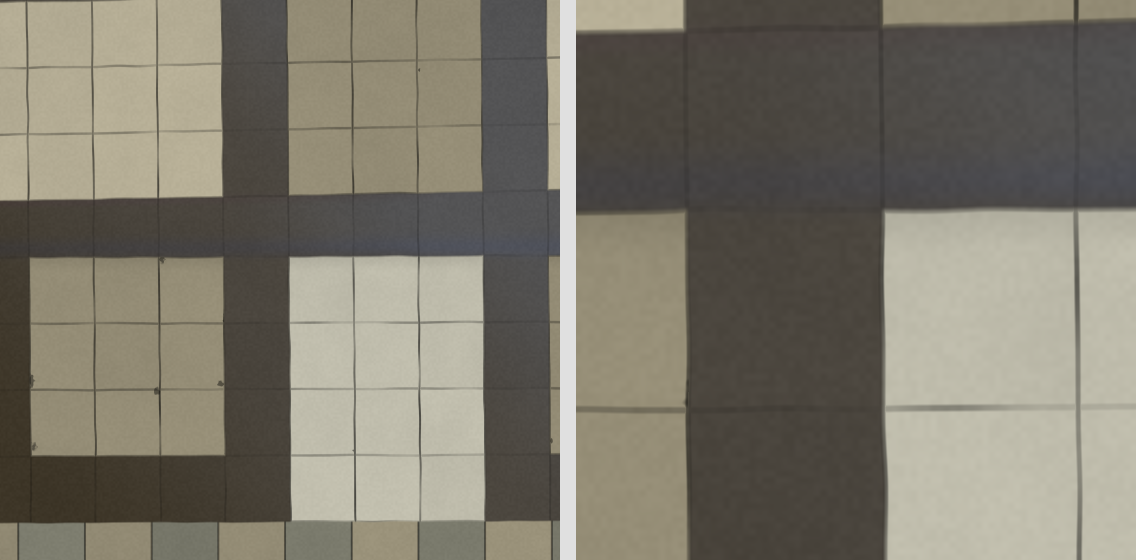
Left: the whole. Right: its middle third, enlarged.
Give the GLSL for this texture, as a WebGL 1 fragment shader.

```glsl
precision highp float;
// Square wall tiles: pale and tan panels, three tiles wide, alternate inside a dark
// tiled frame above a strip of small border tiles. A slightly skewed grid picks each
// tile's colour; joints, stains, mottling and grain come from hash-based noise.
uniform vec2 u_resolution;

#define PITCH vec2(0.1159, 0.1185)  // tile size
#define ORIGIN vec2(0.0521, 0.068)  // lower left corner of tile (0, 0)
#define LEAN 0.008                  // sideways drift of the columns
#define TILT 0.019                  // slope of the upper rows
#define STRIP_PITCH 0.1191          // width of a border tile
#define STRIP_START 0.0326          // left edge of the first whole border tile
#define JOINT 0.0020                // half width of a joint
#define EDGE 0.0016                 // softness of the panel edges
#define STAINS 0.22                 // share of stained joints
#define TILE_VARIATION 0.035
#define MOTTLE 0.05
#define GRAIN 0.022

const vec3 IVORY = vec3(0.745, 0.735, 0.670);
const vec3 CREAM = vec3(0.705, 0.675, 0.580);
const vec3 TAN = vec3(0.580, 0.550, 0.460);
const vec3 GREEN_GREY = vec3(0.475, 0.475, 0.420);
const vec3 BROWN = vec3(0.235, 0.205, 0.150);
const vec3 CHARCOAL = vec3(0.290, 0.270, 0.240);
const vec3 SLATE = vec3(0.330, 0.330, 0.335);

float hash(vec2 p) {
  vec3 q = fract(p.xyx * 0.1031);
  q += dot(q, q.yzx + 33.33);
  return fract((q.x + q.y) * q.z);
}

float noise(vec2 p) {
  vec2 i = floor(p), f = fract(p);
  f = f * f * (3.0 - 2.0 * f);
  return mix(mix(hash(i), hash(i + vec2(1.0, 0.0)), f.x),
             mix(hash(i + vec2(0.0, 1.0)), hash(i + 1.0), f.x), f.y);
}

// Tile coordinates: whole numbers fall on the joints.
vec2 tileGrid(vec2 p) {
  vec2 g = (p - ORIGIN - vec2(LEAN * (0.5 - p.y), 0.0)) / PITCH;
  float upper = smoothstep(4.0, 4.9, g.y);
  g.y += 0.085 * upper - mix(0.004, TILT, upper) * (p.x - 0.5) / PITCH.y;
  return g + 0.018 * (vec2(noise(p * 24.0), noise(p * 24.0 + 57.0)) - 0.5);
}

// Dark frame: brown at lower left, cooler towards the upper right.
vec3 frameColor(vec2 p, float row) {
  float t = dot(p, vec2(0.7, 0.6));
  float band = smoothstep(3.9, 4.2, row) * (1.0 - smoothstep(4.8, 5.1, row));
  vec3 c = mix(BROWN, CHARCOAL, smoothstep(0.1, 0.6, t));
  c = mix(c, SLATE, smoothstep(0.68, 1.08, t + 0.22 * band * p.x));
  float low = band * (1.0 - smoothstep(4.0, 4.45, row));
  float high = band * smoothstep(4.85, 5.0, row) * (1.0 - p.x);
  return c + low * vec3(-0.025, -0.01, 0.035) + high * vec3(0.02, -0.02, 0.03);
}

// Colour of one tile; alpha is 1 on panels and 0 on the frame.
vec4 tileColor(vec2 cell, vec3 frame) {
  float upper = step(4.5, cell.y);
  float column = upper > 0.5 ? max(cell.x, 0.0) : cell.x;
  bool pale = mod(floor(column / 4.0) + upper, 2.0) > 0.5;
  bool rail = abs(cell.y - 4.0) < 0.5 || cell.y > 7.5 || (cell.y < 0.5 && !pale);
  bool post = mod(column, 4.0) > 2.5;
  float tint = 1.0 + TILE_VARIATION * (hash(cell + 31.0) - 0.5);
  if (rail || post) return vec4(frame * tint, 0.0);
  return vec4((pale ? mix(IVORY, CREAM, upper) : TAN) * tint, 1.0);
}

// Coverage of a joint at distance d from its middle.
float joint(float d, float halfWidth, float pixel) {
  return 1.0 - smoothstep(0.3 * halfWidth, halfWidth + 0.5 * pixel, d);
}

void main() {
  vec2 p = gl_FragCoord.xy / u_resolution;
  vec2 pixel = 1.0 / u_resolution;
  vec2 g = tileGrid(p);

  // Blend the four nearest tiles across their shared edges.
  vec3 frame = frameColor(p, g.y);
  vec2 base = floor(g - 0.5);
  vec2 soft = max(vec2(EDGE, 1.5 * EDGE), pixel) / PITCH;
  vec2 w = smoothstep(0.5 - soft, 0.5 + soft, fract(g - 0.5));
  vec4 tile = mix(
    mix(tileColor(base, frame), tileColor(base + vec2(1.0, 0.0), frame), w.x),
    mix(tileColor(base + vec2(0.0, 1.0), frame), tileColor(base + 1.0, frame), w.x), w.y);
  vec3 color = tile.rgb;

  // Soft shade under the dark band.
  color *= 1.0 - 0.07 * tile.a * smoothstep(3.75, 4.0, g.y) * (1.0 - step(4.5, g.y));

  // Joints: crisp uprights, fainter level lines, both of uneven strength.
  vec2 d = abs(fract(g + 0.5) - 0.5) * PITCH;
  float upright = joint(d.x, JOINT, pixel.x) * (0.4 + 0.6 * noise(vec2(floor(g.x + 0.5) * 7.0, p.y * 18.0)));
  float level = joint(d.y, 1.3 * JOINT, pixel.y) * (0.15 + 0.4 * noise(vec2(p.x * 18.0, floor(g.y + 0.5) * 7.0)));
  color *= 1.0 - max(upright, level) * mix(0.2, 0.62, tile.a);

  // Stains beside the joints, most common on the lower tan panel.
  vec2 corner = floor(g + 0.5);
  float worn = step(g.x, 3.0) * step(g.y, 4.0);
  float stained = step(1.0 - STAINS * (0.5 + 2.0 * worn), hash(corner + 5.0));
  vec2 offset = vec2(hash(corner + 11.0) - 0.5, hash(corner + 17.0) - 0.5) * vec2(0.12, 0.45);
  vec2 size = vec2(0.045, 0.04 + 0.07 * hash(corner + 23.0)) * (0.5 + 0.6 * worn);
  float r = length((g - corner - offset) / size) + 0.9 * (noise(g * 28.0) - 0.5);
  color *= 1.0 - 0.42 * stained * tile.a * (1.0 - smoothstep(0.45, 1.15, r));

  // Border strip: tan and green-grey tiles in turn.
  float s = (p.x - STRIP_START) / STRIP_PITCH;
  float turn = floor(s);
  vec3 strip = mix(GREEN_GREY, TAN, mod(turn, 2.0)) * (0.94 + 0.12 * hash(vec2(turn, 3.0)));
  strip *= 1.0 - 0.45 * joint(abs(fract(s + 0.5) - 0.5) * STRIP_PITCH, JOINT, pixel.x);
  color = mix(strip, color, smoothstep(-soft.y, soft.y, g.y));

  // Broad mottling and fine grain.
  float mottle = 0.6 * noise(p * 9.0) + 0.4 * noise(p * 27.0) - 0.5;
  color *= 1.0 + MOTTLE * mottle;
  color += GRAIN * (noise(p * 260.0) - 0.5);
  gl_FragColor = vec4(color, 1.0);
}
```
